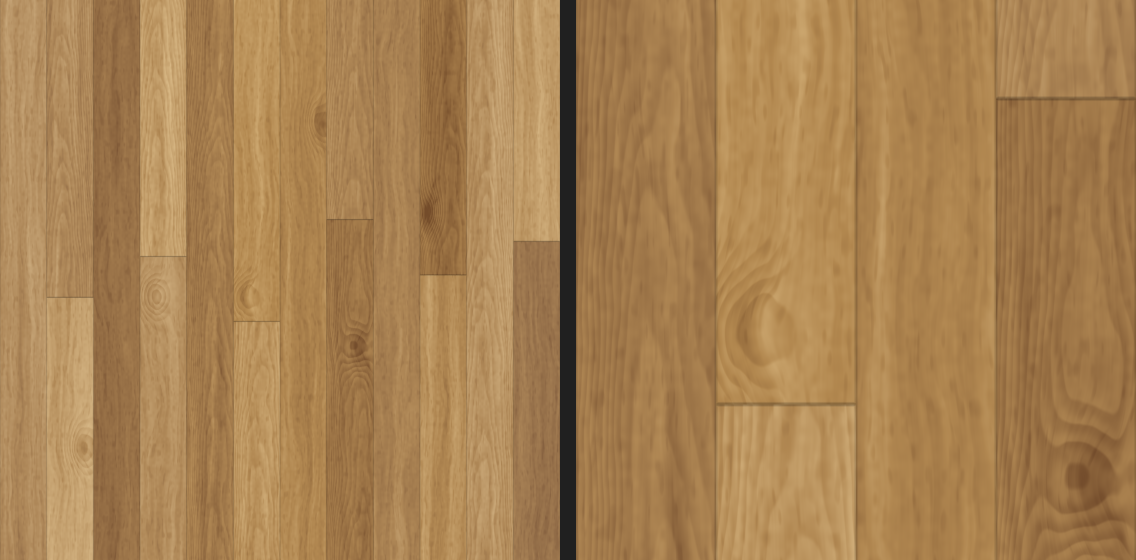
Left: the whole. Right: its middle third, enlarged.
This texture is drawn by a WebGL 2 fragment shader. Its source:

```glsl
#version 300 es
precision highp float;
// Wooden strip floor: twelve upright boards with staggered butt joints, grain and knots.
uniform vec2 u_resolution;
out vec4 outColor;

float hash(vec2 p) {
  return fract(sin(dot(p, vec2(127.1, 311.7))) * 43758.5453);
}

float noise(vec2 p) {
  vec2 i = floor(p), f = fract(p);
  f = f * f * (3.0 - 2.0 * f);
  return mix(mix(hash(i), hash(i + vec2(1, 0)), f.x),
             mix(hash(i + vec2(0, 1)), hash(i + vec2(1, 1)), f.x), f.y);
}

float fbm(vec2 p) {
  float sum = 0.0, gain = 0.5;
  for (int i = 0; i < 4; i++) {
    sum += gain * noise(p);
    p = p * 2.03 + 17.3;
    gain *= 0.5;
  }
  return sum;
}

// Butt joint height in every second column, tone of the upper and lower boards
const float joints[6] = float[](0.469, 0.542, 0.426, 0.608, 0.509, 0.569);
const float upperTone[12] = float[](0.57, 0.46, 0.2, 0.74, 0.3, 0.62, 0.46, 0.48, 0.43, 0.2, 0.63, 0.72);
const float lowerTone[6] = float[](0.78, 0.57, 0.64, 0.24, 0.55, 0.28);
// Knots: column position, height, darkness
const vec3 knots[6] = vec3[](vec3(1.75, 0.2, 0.5), vec3(6.88, 0.78, 0.45), vec3(9.15, 0.62, 0.5),
                             vec3(5.2, 0.47, 0.25), vec3(3.3, 0.47, 0.15), vec3(7.65, 0.38, 0.35));

vec3 woodRamp(float tone) {
  vec3 brown = vec3(0.54, 0.385, 0.23), honey = vec3(0.69, 0.53, 0.325), cream = vec3(0.83, 0.70, 0.50);
  return tone < 0.5 ? mix(brown, honey, tone * 2.0) : mix(honey, cream, min(tone * 2.0 - 1.0, 1.2));
}

vec3 floorColor(vec2 uv) {
  float across = uv.x * 12.0, column = clamp(floor(across), 0.0, 11.0);
  float x = across - column;
  int c = int(column);
  bool jointed = c % 2 == 1;
  float joint = jointed ? joints[c / 2] : -1.0;
  bool lower = uv.y < joint;
  float tone = lower ? lowerTone[c / 2] : upperTone[c];
  float seed = column * 2.0 + (lower ? 1.0 : 0.0);
  vec2 shift = vec2(seed * 13.7, seed * 7.1);

  // Knots push the grain aside and darken it
  float bend = 0.0, shade = 0.0;
  for (int i = 0; i < 6; i++) {
    vec2 d = vec2(across - knots[i].x, (uv.y - knots[i].y) * 8.0);
    float same = step(abs(floor(knots[i].x) - column), 0.5) * (lower == (knots[i].y < joint) ? 1.0 : 0.0);
    bend += same * exp(-9.0 * dot(d, d));
    shade += same * knots[i].z * exp(-70.0 * dot(d * vec2(1.0, 0.6), d * vec2(1.0, 0.6)));
  }

  // Growth rings: arched on some boards, nearly straight on the others
  float arch = step(0.55, hash(vec2(seed, 3.0)));
  float offset = x - 0.3 - 0.4 * hash(vec2(seed, 5.0));
  float warp = fbm(vec2(x * 1.4, uv.y * 5.0) + shift);
  float field = mix(x * 3.0, offset * offset * 9.0 + uv.y * 5.0, arch) + warp * 2.6 + bend * 2.2;
  float rings = fract(field * 2.2);
  rings = smoothstep(0.0, 0.75, rings) * (1.0 - smoothstep(0.82, 1.0, rings));

  // Long streaks, fibres and short pores
  float wander = x + 0.35 * warp + 0.25 * bend;
  float streak = fbm(vec2(wander * 5.0, uv.y * 1.8) + shift) - 0.47;
  float fibre = fbm(vec2(wander * 17.0, uv.y * 9.0) + shift) - 0.47;
  float pore = noise(vec2(wander * 32.0, uv.y * 75.0) + shift);
  float fleck = noise(vec2(across * 21.0, uv.y * 190.0)) - 0.5;
  float mineral = smoothstep(0.7, 0.9, noise(vec2(wander * 6.0, uv.y * 3.5) + shift + 40.0));

  tone += 0.48 * streak + 0.3 * fibre + 0.09 * fleck;
  tone += (0.07 + 0.09 * arch + 0.2 * bend) * (rings - 0.5);
  tone -= 0.13 * smoothstep(0.62, 0.95, pore) + 0.09 * mineral - 0.035;
  tone -= shade * (0.55 + 0.45 * rings) + 0.08 * bend;
  vec3 color = woodRamp(max(tone, -0.3));

  // Some boards lean to amber, others to grey
  color += (hash(vec2(seed, 9.0)) - 0.5) * vec3(0.02, 0.0, -0.05);

  // Hairline seams
  float side = min(x, 1.0 - x) / 12.0;
  float seam = 0.14 * (1.0 - smoothstep(0.0003, 0.0015, side));
  seam = max(seam, 0.22 * (1.0 - smoothstep(0.0004, 0.0018, abs(uv.y - joint))));
  return color * (1.0 - seam);
}

void main() {
  // Four samples per pixel smooth the board edges and the fine grain
  vec3 sum = vec3(0.0);
  for (int i = 0; i < 4; i++) {
    vec2 jitter = vec2(i % 2, i / 2) * 0.5 - 0.25;
    sum += floorColor((gl_FragCoord.xy + jitter) / u_resolution);
  }
  outColor = vec4(sum * 0.25, 1.0);
}
```
